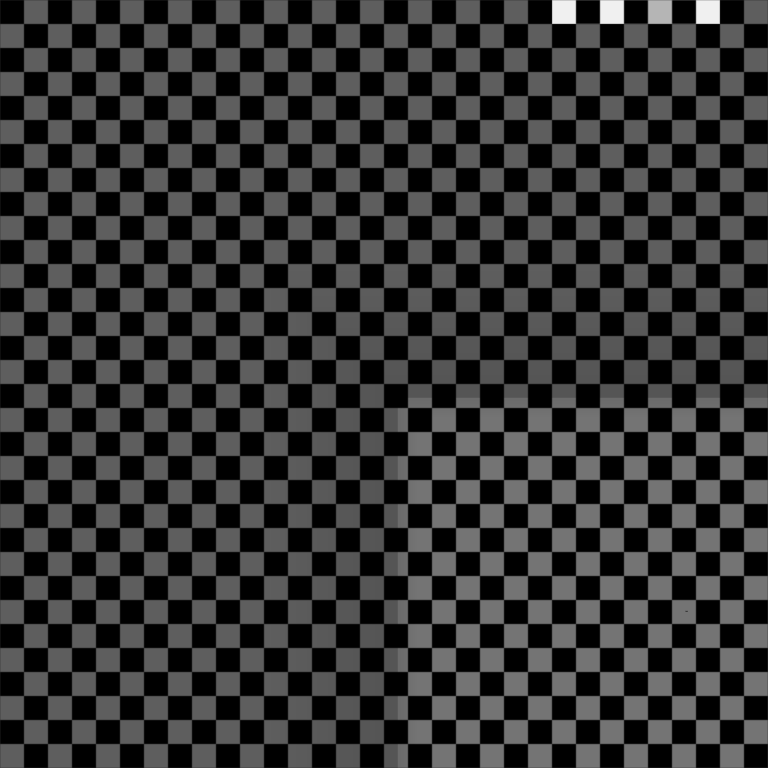
Write a three.js fragment shader that draws this pattern.

```glsl
// A 32 by 32 checkerboard of black and grey squares, with a lighter panel over
// the lower right, a soft shade around it and four bright squares at the top.
// Signed waves make the checks; box distances place the panel and its shade.
varying vec2 vUv;

// Positive inside even cells, negative inside odd ones, with a smooth edge.
vec2 squareWave(vec2 p) {
  return clamp((0.5 - abs(mod(p + 0.5, 2.0) - 1.0)) / 0.03, -1.0, 1.0);
}

void main() {
  vec2 grid = vUv * 32.0;
  vec2 cell = floor(grid);
  vec2 wave = squareWave(grid);
  float check = 0.5 + 0.5 * wave.x * wave.y;

  // Distance into the lower right panel, negative outside it
  vec2 inset = vec2(vUv.x - 0.518, 0.482 - vUv.y);
  float depth = min(inset.x, inset.y);

  // Grey darkens towards the panel, and brightens just within it
  float outside = mix(0.37, 0.335, smoothstep(-0.2, -0.02, depth));
  float inside = mix(0.42, 0.455, smoothstep(0.0, 0.03, depth));
  float grey = mix(outside, inside, smoothstep(-0.001, 0.001, depth));

  // Bright squares in the top row, the third one dimmer
  float marked = step(31.0, cell.y) * step(23.0, cell.x) * step(cell.x, 29.0);
  float markTone = abs(cell.x - 27.0) < 0.5 ? 0.71 : 0.94;
  grey = mix(grey, markTone, marked);

  // Tiny dark speck on the panel
  vec2 speck = abs(vUv - vec2(0.894, 0.204)) - vec2(0.0013, 0.0006);
  grey *= 1.0 - 0.5 * (1.0 - smoothstep(-0.0005, 0.0008, max(speck.x, speck.y)));

  gl_FragColor = vec4(vec3(grey * check), 1.0);
}
```
